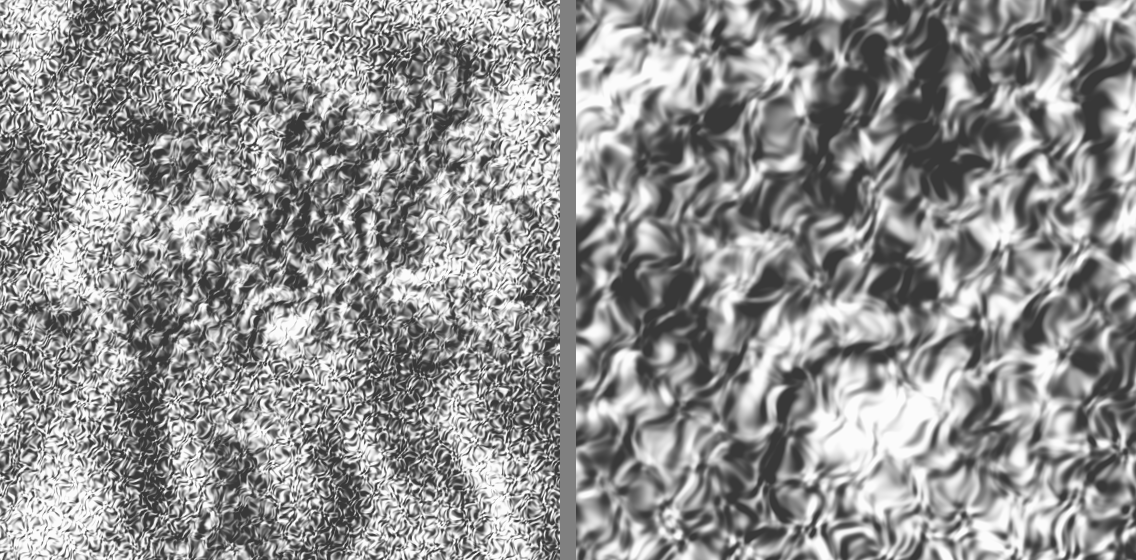
Left, the full canvas; right, a detail of the centre.
Reproduce this texture procedurally as a WebGL 1 fragment shader.

```glsl
precision highp float;

uniform vec2 u_resolution;

const float TAU = 6.28319;
const vec3 SHADOW = vec3(0.22);
const vec3 LIGHT = vec3(0.985);

vec2 gradientAt(vec2 cell) {
  float angle = TAU * fract(sin(dot(cell, vec2(127.1, 311.7))) * 43758.55);
  return vec2(cos(angle), sin(angle));
}

// Gradient noise scaled to a standard deviation near one
float noise(vec2 p) {
  vec2 cell = floor(p);
  vec2 f = p - cell;
  vec2 w = f * f * f * (f * (f * 6.0 - 15.0) + 10.0);
  vec2 e = vec2(1.0, 0.0);
  float a = dot(gradientAt(cell), f);
  float b = dot(gradientAt(cell + e.xy), f - e.xy);
  float c = dot(gradientAt(cell + e.yx), f - e.yx);
  float d = dot(gradientAt(cell + e.xx), f - e.xx);
  return 4.68 * mix(mix(a, b, w.x), mix(c, d, w.x), w.y);
}

// Coordinates along and across a direction given in radians
vec2 alignTo(vec2 p, float angle) {
  vec2 along = vec2(cos(angle), sin(angle));
  return vec2(dot(p, along), dot(p, vec2(-along.y, along.x)));
}

float streaks(vec2 p, float angle, vec2 frequency, float seed) {
  return noise(alignTo(p, angle) * frequency + seed);
}

vec2 warp(vec2 p, float frequency, float amount, float seed) {
  vec2 q = p * frequency + seed;
  return p + amount * vec2(noise(q), noise(q + 37.3));
}

// Tilted, ragged area where the relief is strong
float roughArea(vec2 p) {
  vec2 q = alignTo(p - vec2(0.56, 0.58), 0.42) / vec2(0.40, 0.23);
  float edge = length(q) + 0.20 * noise(p * 6.0 + 3.7);
  float outcrop = smoothstep(0.8, 1.6, noise(p * 5.0 + 18.4));
  return max(1.0 - smoothstep(0.75, 1.25, edge), 0.7 * outcrop);
}

// Broad light and dark slopes, mostly upright
float slopes(vec2 p) {
  vec2 q = warp(p, 4.0, 0.025, 9.1);
  float broad = streaks(q, 1.75, vec2(2.6, 5.5), 5.3);
  float patches = streaks(q, 1.45, vec2(7.0, 13.0), 21.6);
  return 0.43 * broad + 0.32 * patches;
}

// Curling strokes and clumps of the rough area
float relief(vec2 p) {
  vec2 q = warp(p, 9.0, 0.018, 14.2);
  float strokes = streaks(q, 1.08, vec2(23.0, 52.0), 31.7);
  float clumps = streaks(q, 1.25, vec2(15.0, 25.0), 44.9);
  return 0.56 * strokes + 0.38 * clumps;
}

// Fine grain, coarser and longer where the ground is rough
float grain(vec2 p, float rough) {
  vec2 q = warp(p, 42.0, 0.0025, 6.8);
  float fine = streaks(q, 1.10, vec2(108.0, 168.0), 52.3);
  float coarse = streaks(q, 0.98, vec2(58.0, 112.0), 63.1);
  float speckle = noise(q * 185.0 + 71.5);
  float smoothGround = 0.70 * fine + 0.22 * coarse + 0.28 * speckle;
  float roughGround = 0.36 * fine + 0.48 * coarse + 0.14 * speckle;
  return mix(smoothGround, roughGround, rough);
}

void main() {
  vec2 p = gl_FragCoord.xy / u_resolution.y;
  float rough = roughArea(p);

  float height = slopes(p) * mix(1.0, 0.6, rough);
  height += relief(p) * mix(0.16, 0.85, rough);
  height += grain(p, rough);
  height += mix(0.13, -0.30, rough);

  // Soft tone curve gathers the extremes into shadow and light
  float tone = smoothstep(-1.65, 1.75, height);
  gl_FragColor = vec4(mix(SHADOW, LIGHT, tone), 1.0);
}
```
